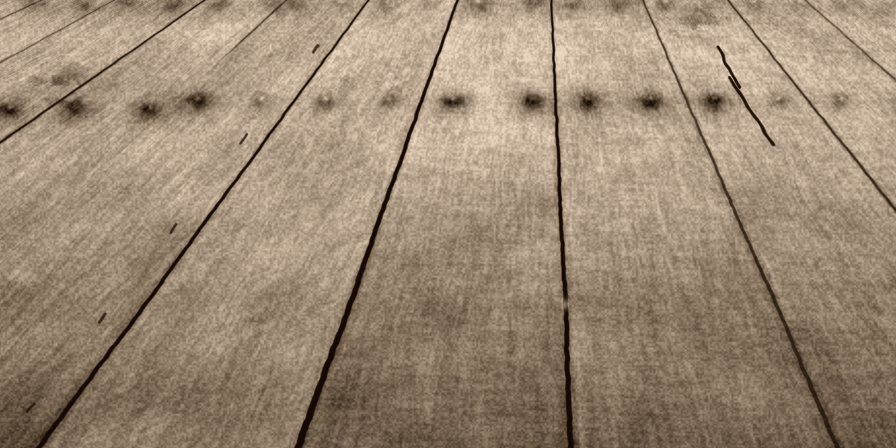
Reproduce this texture procedurally as a Shadertoy shader.

```glsl
const vec2 VANISH = vec2(1.206, 1.523);

// Each seam: slope from the vanishing point, half width, darkness
const vec3 SEAMS[10] = vec3[10](
    vec3(-2.13, .004, .6), vec3(-1.82, .0035, .45), vec3(-1.433, .005, .95),
    vec3(-1.085, .004, .6), vec3(-.734, .0044, 1.), vec3(-.354, .0054, 1.),
    vec3(.046, .0042, 1.), vec3(.437, .0036, .7), vec3(.8, .004, .75),
    vec3(1.13, .004, .55));

float hash(vec2 p) {
    vec3 q = fract(p.xyx * .1031);
    q += dot(q, q.yzx + 33.33);
    return fract((q.x + q.y) * q.z);
}

float noise(vec2 p) {
    vec2 i = floor(p), f = fract(p);
    f = f * f * (3. - 2. * f);
    return mix(mix(hash(i), hash(i + vec2(1, 0)), f.x),
               mix(hash(i + vec2(0, 1)), hash(i + 1.), f.x), f.y);
}

float fbm(vec2 p) {
    float sum = 0., amp = .5;
    for (int i = 0; i < 4; i++) {
        sum += amp * noise(p);
        p = p * 2.03 + 17.3;
        amp *= .5;
    }
    return sum;
}

float segment(vec2 p, vec2 a, vec2 b) {
    vec2 d = b - a;
    return length(p - a - d * clamp(dot(p - a, d) / dot(d, d), 0., 1.));
}

float blob(vec2 p, vec2 center, vec2 size) {
    vec2 d = (p - center) / size;
    return exp(-dot(d, d));
}

// Stain, dark head and glint of a nail
float nail(vec2 p, vec2 center, float strength, float id) {
    vec2 d = p - center;
    d += .012 * (vec2(noise(p * 45. + id), noise(p * 45. + id + 50.)) - .5);
    float stain = blob(d, vec2(0, -.006), vec2(.045, .026)) * .36 * strength;
    float head = blob(d, vec2(0, -.001), vec2(.019, .014)) * mix(.22, .45, strength);
    float glint = blob(p, center + vec2(.001, .004), vec2(.006, .005)) * .36;
    return stain + head - glint;
}

void mainImage(out vec4 fragColor, in vec2 fragCoord) {
    vec2 p = fragCoord / iResolution.y;
    float px = 1. / iResolution.y;
    float span = VANISH.y - p.y;
    float u = (p.x - VANISH.x) / span;
    float depth = 1. / span;
    float soft = px * sqrt(1. + u * u) / span;

    // Plank under this point
    float plank = 0.;
    for (int i = 0; i < 10; i++) plank += step(SEAMS[i].x, u);

    // Broad light, brightest at the far middle
    float tone = mix(.49, .83, smoothstep(-.1, .88, p.y));
    tone += .10 * blob(p, vec2(1.2, .83), vec2(.55, .26));
    tone -= .07 * blob(p, vec2(.3, .75), vec2(.35, .16));
    tone -= .08 * blob(p, vec2(0, 0), vec2(.3, .25));

    // Nearer ends of the middle and right planks are darker
    float near = 1. - smoothstep(.2, .75, p.y);
    if (plank == 6.) tone -= .05 * near;
    if (plank == 5.) tone += .06 * near;
    if (plank > 7.) tone -= .06 * near;

    // Long grain, saw marks, grit and blotches
    float bend = .05 * fbm(vec2(u * 6., depth * 5.) + plank * 9.);
    float grain = noise(vec2((u + bend) * 170., depth * 30.) + plank * 31.) - .5;
    grain += .6 * (noise(vec2((u + bend) * 55., depth * 9.) + plank * 13.) - .5);
    float tilt = plank < 5. ? -.8 : plank < 6. ? -.5 : .05;
    vec2 sawAxis = normalize(vec2(tilt, 1));
    float saw = noise(vec2(dot(p, vec2(sawAxis.y, -sawAxis.x)) * 16.,
                           dot(p, sawAxis) * 130.) + plank * 3.) - .5;
    tone += .13 * grain + .09 * saw;
    tone += .21 * (noise(p * 230.) - .5) + .07 * (noise(p * 95.) - .5);
    tone += .28 * (fbm(vec2(u * 6., p.y * 9.) + plank * 5.) - .47);
    tone -= .08 * blob(p, vec2(.96, .33), vec2(.13, .07));

    // Scattered stains on the far ends
    float patches = fbm(p * vec2(26., 44.));
    float stained = blob(p, vec2(.83, .81), vec2(.08, .03))
                  + blob(p, vec2(1.56, .95), vec2(.06, .04))
                  + blob(p, vec2(.13, .82), vec2(.07, .05));
    tone -= .3 * stained * smoothstep(.42, .62, patches);

    // Pale knot with rings, and bare spots
    vec2 knot = (p - vec2(.45, .925)) / vec2(.11, .035);
    float ring = length(knot) + .4 * noise(knot * 2.);
    tone += exp(-ring * ring) * (.10 + .04 * cos(ring * 16.));
    tone += .16 * blob(p, vec2(.045, .385), vec2(.028, .014));

    // Evenly spaced nails in two rows, drawn apart beside some seams
    for (int n = -3; n < 17; n++)
    for (int row = 0; row < 2; row++) {
        float shift = n == 2 ? .055 : n < 2 || n == 8 ? .026 : n < 8 ? -.022 : 0.;
        float across = -1.57 + .19 * float(n) + shift;
        float y = row == 0 ? .776 - .02 * smoothstep(1.05, 1.13, -across) : .993;
        float strength = 1. - .65 * smoothstep(.42, .5, abs(across - .12));
        strength += .55 * smoothstep(.95, 1.02, -across);
        vec2 center = vec2(VANISH.x + across * (VANISH.y - y), y);
        tone -= nail(p, center, strength, float(n + 9)) * (row == 0 ? 1. : .55);
    }

    // Gaps between planks, with ragged edges and worn rims
    float wobble = .0025 * (noise(vec2(depth * 30., plank * .01)) - .5)
                 + .002 * (noise(vec2(p.y * 90., 4.)) - .5);
    float gap = 0.;
    for (int i = 0; i < 10; i++) {
        vec3 seam = SEAMS[i];
        float d = abs(u + wobble - seam.x);
        float fade = i == 3 ? smoothstep(.84, .92, p.y) : 1.;
        gap = max(gap, fade * seam.z * (1. - smoothstep(seam.y - soft, seam.y + soft, d)));
        tone -= fade * .12 * exp(-d * d / .00014);
        tone += fade * .05 * blob(vec2(u), vec2(seam.x + .016), vec2(.012));
    }

    // Split in the right plank
    vec2 q = p + .005 * (vec2(noise(p * 50.), noise(p * 50. + 9.)) - .5);
    float split = min(segment(q, vec2(1.602, .895), vec2(1.65, .805)),
                      segment(q, vec2(1.628, .825), vec2(1.727, .677)));
    gap = max(gap, .95 * (1. - smoothstep(.0035 - px, .0035 + px, split)));

    // Short nicks following one line of grain
    for (int i = 0; i < 5; i++) {
        float y = .09 + .2 * float(i);
        vec2 c = vec2(VANISH.x - .794 * (VANISH.y - y), y);
        float nick = segment(q, c - vec2(.006, .009), c + vec2(.006, .009));
        gap = max(gap, .75 * (1. - smoothstep(.003 - px, .003 + px, nick)));
    }

    tone = mix(tone, 0., gap);
    tone += .6 * blob(p, vec2(1.261, .32), vec2(.006, .012));
    tone = clamp(tone, 0., 1.05);
    vec3 curve = pow(vec3(tone), vec3(1., 1.03, 1.14));
    fragColor = vec4(mix(vec3(.08, .035, .015), vec3(.87, .79, .70), curve), 1.);
}
```
